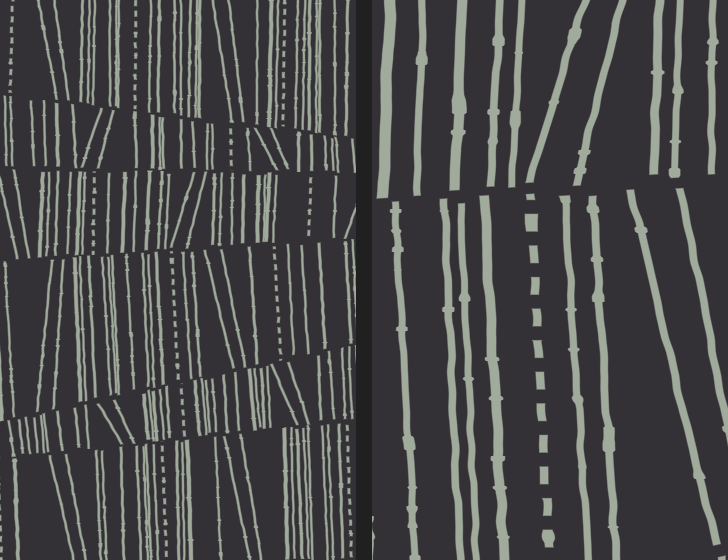
Left: the whole. Right: its middle third, enlarged.
Give the GLSL for this pattern, as a Shadertoy shader.

```glsl
// Slanted bands of rough, hand-cut upright strokes with dashed lines and leaning pairs.
#define GROUND vec3(0.20, 0.19, 0.21)
#define STROKE vec3(0.63, 0.67, 0.61)
#define CELL 0.024        // mean spacing of strokes
#define GROUP 13.0        // cells per repeat of pair and dashes
#define THIN 0.0041
#define THICK 0.0076
#define ROUGH 0.0016      // sideways wobble of the edges
#define BURR 0.0014       // size of the small nubs
#define RAGGED 0.006      // uneven stroke ends
#define DASH 0.0188       // dash period
#define PAIR_LEAN 0.040
#define SOFT 0.9          // edge softness

const int BANDS = 6;

// Per band: upper edge at left, upper edge at right, shear, place of the leaning pair
const vec4 bands[7] = vec4[7](
    vec4(1.02, 1.02, -0.002, 0.096),
    vec4(0.831, 0.753, 0.003, 0.176),
    vec4(0.699, 0.691, -0.004, 0.026),
    vec4(0.534, 0.574, 0.013, 0.092),
    vec4(0.247, 0.385, 0.008, 0.208),
    vec4(0.180, 0.251, 0.007, 0.124),
    vec4(-0.02, 0.0, 0.0, 0.0));

float hash(vec2 v) {
    return fract(sin(dot(v, vec2(12.9898, 78.233))) * 43758.5453);
}

float noise(float y, float seed) {
    float i = floor(y), f = fract(y);
    f = f * f * (3.0 - 2.0 * f);
    return mix(hash(vec2(i, seed)), hash(vec2(i + 1.0, seed)), f);
}

// Signed distance to one rough stroke; span holds its lower and upper limits
float strokeDist(float dx, float y, float width, vec2 span, float seed) {
    float wobble = (noise(y * 90.0, seed) - 0.5) * ROUGH;
    float burr = BURR * smoothstep(0.86, 0.96, noise(y * 170.0, seed + 5.3));
    float side = abs(dx + wobble) - 0.5 * width - burr;
    float low = span.x + RAGGED * hash(vec2(seed, 1.7));
    float high = span.y - RAGGED * hash(vec2(seed, 2.9));
    return max(side, max(low - y, y - high));
}

float dashDist(float y, float phase) {
    return (abs(fract(y / DASH + phase) - 0.5) - 0.28) * DASH;
}

float bandDist(vec2 p, vec2 span, float band, vec4 shape) {
    float t = (p.y - span.x) / (span.y - span.x) - 0.5;
    float gx = (p.x + shape.z * t - shape.w) / CELL + 1.5;
    float d = 1.0;

    // Upright strokes: single, double, dashed or left out
    for (int k = -1; k <= 1; k++) {
        float id = floor(gx) + float(k);
        float slot = mod(id, GROUP);
        if (slot < 3.0) continue;
        vec2 key = vec2(id, band * 7.0 + 3.0);
        float seed = id * 1.37 + band * 31.1;
        float kind = hash(key);
        float dashSlot = 4.0 + floor(8.0 * hash(vec2(floor(id / GROUP), band + 0.5)));
        float lean = (hash(key + 4.1) - 0.5) * 0.007;
        float place = mix(0.25, 0.7, hash(key + 8.3));
        float dx = (gx - id - place) * CELL + lean * t;
        float width = mix(THIN, THICK, pow(hash(key + 2.2), 2.0));

        if (slot == dashSlot) {
            float dashed = strokeDist(dx, p.y, 0.005, span, seed);
            d = min(d, max(dashed, dashDist(p.y, kind)));
        } else if (kind > 0.14) {
            d = min(d, strokeDist(dx, p.y, width, span, seed));
            if (kind > 0.70) {
                float gap = mix(0.009, 0.013, hash(key + 6.4));
                d = min(d, strokeDist(dx - gap, p.y, THIN, span, seed + 0.6));
            }
        }
    }

    // Leaning pair at the start of each group
    float group = floor(gx / GROUP);
    float pairX = (gx - group * GROUP - 1.5) * CELL;
    float turn = hash(vec2(group, band * 3.1 + 1.0)) < 0.5 ? -1.0 : 1.0;
    for (int k = 0; k < 2; k++) {
        float s = float(k) * 2.0 - 1.0;
        float lean = turn * PAIR_LEAN * (1.0 - 0.22 * float(k));
        float dx = (pairX - s * 0.0125 - lean * t) / length(vec2(1.0, lean / (span.y - span.x)));
        d = min(d, strokeDist(dx, p.y, 0.0045, span, group * 5.7 + band * 13.3 + s));
    }
    return d;
}

void mainImage(out vec4 fragColor, in vec2 fragCoord) {
    vec2 p = fragCoord / iResolution.y;
    float across = fragCoord.x / iResolution.x;
    float d = 1.0;
    for (int i = 0; i < BANDS; i++) {
        float high = mix(bands[i].x, bands[i].y, across);
        float low = mix(bands[i + 1].x, bands[i + 1].y, across);
        if (p.y >= low && p.y < high) d = bandDist(p, vec2(low, high), float(i), bands[i]);
    }
    float edge = SOFT / iResolution.y;
    float ink = 1.0 - smoothstep(-edge, edge, d);
    fragColor = vec4(mix(GROUND, STROKE, ink), 1.0);
}
```
